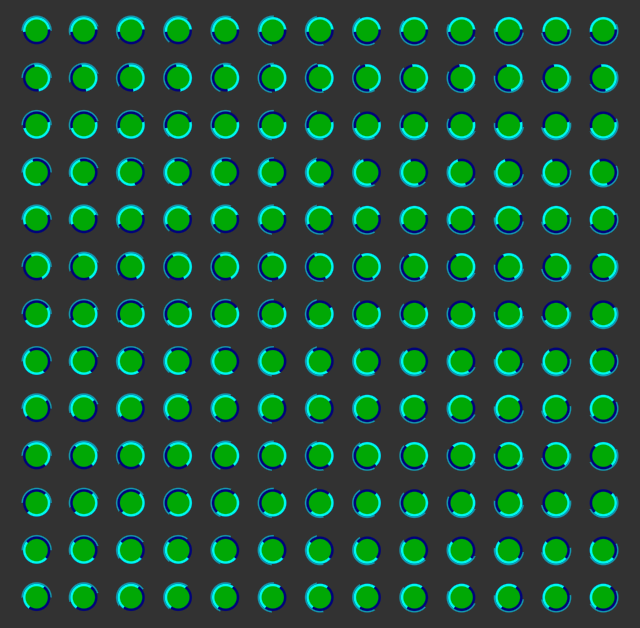
Write a Shadertoy shader that draws this pattern.

```glsl
// A 13 by 13 grid of green discs, each circled by two half rings that turn by column and by row.

const float HALF_PI = 1.5707963;
const float PITCH = 0.0752;        // grid spacing, in canvas heights
const float LAST_INDEX = 6.0;      // cells on each side of the middle one
const float COLUMN_TURN = 0.3;     // radians per column, counterclockwise
const float ROW_TURN = 1.5;        // radians per row downward, clockwise

// Radii in units of the grid spacing
const float DISC_RADIUS = 0.236;
const float RING_RADIUS = 0.289;
const float OUTER_RADIUS = 0.320;

const vec3 BACKGROUND = vec3(0.195, 0.198, 0.198);
const vec3 GREEN = vec3(0.0, 0.66, 0.02);
const vec3 NAVY = vec3(0.0, 0.01, 0.48);
const vec3 CYAN = vec3(0.0, 0.97, 0.93);
const vec3 TEAL = vec3(0.08, 0.60, 0.68);

// Antialiased coverage of a signed distance
float coverage(float dist, float pixel) {
    return clamp(0.5 - dist / pixel, 0.0, 1.0);
}

float circle(vec2 p, float radius) {
    return length(p) - radius;
}

float ring(vec2 p, float inner, float outer) {
    return abs(length(p) - 0.5 * (inner + outer)) - 0.5 * (outer - inner);
}

// Half ring whose middle points along the given angle
float halfRing(vec2 p, float inner, float outer, float angle) {
    vec2 facing = vec2(cos(angle), sin(angle));
    return max(ring(p, inner, outer), -dot(p, facing));
}

vec3 drawDial(vec2 p, float outerAngle, float innerAngle, float pixel) {
    vec3 color = BACKGROUND;

    // Outer half ring, starting just under the inner one
    float outerArc = halfRing(p, RING_RADIUS - 0.02, OUTER_RADIUS, outerAngle);
    color = mix(color, TEAL, coverage(outerArc, pixel));

    // Inner ring: navy all round, cyan over one half
    color = mix(color, NAVY, coverage(circle(p, RING_RADIUS), pixel));
    float brightArc = halfRing(p, DISC_RADIUS - 0.02, RING_RADIUS, innerAngle);
    color = mix(color, CYAN, coverage(brightArc, pixel));

    // Disc
    return mix(color, GREEN, coverage(circle(p, DISC_RADIUS), pixel));
}

void mainImage(out vec4 fragColor, in vec2 fragCoord) {
    float unit = PITCH * iResolution.y;
    vec2 p = (fragCoord - 0.5 * iResolution.xy) / unit;
    float pixel = 1.2 / unit;

    // Cell index counted from the top left
    vec2 cell = clamp(floor(p + 0.5), -LAST_INDEX, LAST_INDEX);
    float column = cell.x + LAST_INDEX;
    float row = LAST_INDEX - cell.y;

    float outerAngle = HALF_PI + COLUMN_TURN * column;
    float innerAngle = HALF_PI + 0.1 - ROW_TURN * row;
    fragColor = vec4(drawDial(p - cell, outerAngle, innerAngle, pixel), 1.0);
}
```
